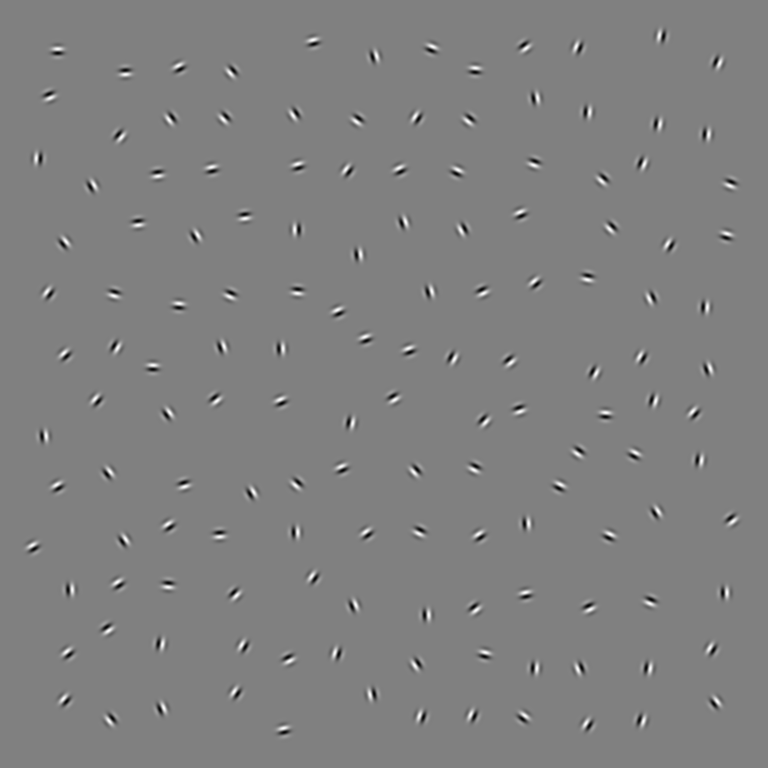
This pattern is drawn by a WebGL 1 fragment shader. Its source:

```glsl
precision highp float;
// Scattered Gabor patches: small wavelets in random directions on mid grey.

uniform vec2 u_resolution;

#define GRID 12.0          // patches per side
#define MARGIN 0.032       // empty border, in canvas units
#define JITTER 0.8         // random shift inside a cell, in cells
#define MIN_GAP 0.88       // spacing below which neighbours repel, in cells
#define SIGMA 0.0050       // envelope radius, in canvas units
#define WAVELENGTH 0.0128  // period of the bars, in canvas units
#define CONTRAST 0.58
#define BACKGROUND 0.502
#define SEED 17.0

const float TAU = 6.2831853;

vec2 hash2(vec2 p) {
  vec3 q = fract(vec3(p.xyx) * vec3(0.1031, 0.1030, 0.0973));
  q += dot(q, q.yzx + 33.33);
  return fract((q.xx + q.yz) * q.zy);
}

// Random point of a cell, in grid units.
vec2 jitteredPoint(vec2 cell) {
  return cell + 0.5 + JITTER * (hash2(cell + SEED) - 0.5);
}

// Jittered point pushed away from neighbours that lie too close.
vec2 spacedPoint(vec2 cell) {
  vec2 point = jitteredPoint(cell);
  vec2 push = vec2(0.0);
  for (int j = -1; j <= 1; j++) {
    for (int i = -1; i <= 1; i++) {
      if (i == 0 && j == 0) continue;
      vec2 away = point - jitteredPoint(cell + vec2(float(i), float(j)));
      float gap = max(length(away), 0.001);
      push += 0.5 * max(MIN_GAP - gap, 0.0) * away / gap;
    }
  }
  return point + clamp(push, -0.3, 0.3);
}

// Odd wave under a round Gaussian: a light and a dark bar with faint side lobes.
float gabor(vec2 offset, float angle) {
  float across = dot(offset, vec2(cos(angle), sin(angle)));
  float envelope = exp(-0.5 * dot(offset, offset) / (SIGMA * SIGMA));
  return sin(TAU * across / WAVELENGTH) * envelope;
}

void main() {
  vec2 uv = (gl_FragCoord.xy - 0.5 * u_resolution) / min(u_resolution.x, u_resolution.y) + 0.5;
  float cellSize = (1.0 - 2.0 * MARGIN) / GRID;
  vec2 gridPos = (uv - MARGIN) / cellSize;
  vec2 home = floor(gridPos);

  // Sum the patches of the surrounding cells that lie inside the field.
  float wave = 0.0;
  for (int j = -1; j <= 1; j++) {
    for (int i = -1; i <= 1; i++) {
      vec2 cell = home + vec2(float(i), float(j));
      if (min(cell.x, cell.y) < 0.0 || max(cell.x, cell.y) >= GRID) continue;
      float angle = TAU * hash2(cell + SEED + 71.0).x;
      wave += gabor((gridPos - spacedPoint(cell)) * cellSize, angle);
    }
  }

  gl_FragColor = vec4(vec3(clamp(BACKGROUND + CONTRAST * wave, 0.0, 1.0)), 1.0);
}
```
